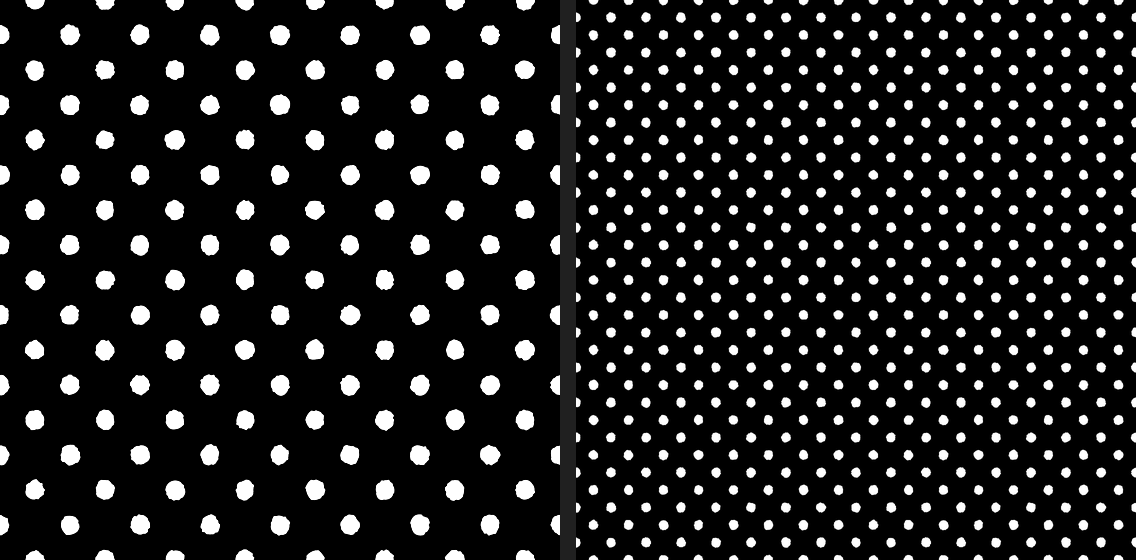
Left: one tile. Right: repeated 2 by 2.
Give the GLSL for this pattern, as a Shadertoy shader.

```glsl
const float REPEATS = 8.0;
const float DOT_RADIUS = 0.138;
const float TAU = 6.2831853;
const vec3 GROUND = vec3(0.0);
const vec3 INK = vec3(1.0);

float hash(vec3 p) {
    p = fract(p * 0.1031);
    p += dot(p, p.zyx + 31.32);
    return fract((p.x + p.y) * p.z);
}

// Value noise around a circle, closed after a whole number of lobes
float ringNoise(float turn, float lobes, vec2 seed) {
    float t = fract(turn) * lobes;
    float i = floor(t);
    float a = hash(vec3(seed, mod(i, lobes) + lobes));
    float b = hash(vec3(seed, mod(i + 1.0, lobes) + lobes));
    return mix(a, b, smoothstep(0.0, 1.0, t - i)) - 0.5;
}

// Signed distance to a slightly uneven dot
float raggedDot(vec2 p, float radius, vec2 seed) {
    float turn = atan(p.y, p.x + 1e-6) / TAU;
    float stretch = 1.025 + 0.05 * (hash(vec3(seed, 3.0)) - 0.5);
    float size = radius * (1.0 + 0.04 * (hash(vec3(seed, 5.0)) - 0.5));
    float wobble = 0.014 * ringNoise(turn, 9.0, seed)
                 + 0.020 * ringNoise(turn, 26.0, seed);
    return length(p * vec2(stretch, 1.0 / stretch)) - size - wobble;
}

// One square lattice of dots, with seeds that wrap at the canvas edge
float dotLattice(vec2 p, vec2 offset, float repeats) {
    vec2 cell = floor(p - offset + 0.5);
    vec2 local = p - offset - cell;
    vec2 seed = mod(cell, repeats) + offset + 1.0;
    return raggedDot(local, DOT_RADIUS, seed);
}

void mainImage(out vec4 fragColor, in vec2 fragCoord) {
    vec2 p = fragCoord / iResolution.xy * REPEATS;
    float pixel = REPEATS / min(iResolution.x, iResolution.y);

    // Two staggered lattices
    float d = min(dotLattice(p, vec2(0.5, 0.0), REPEATS),
                  dotLattice(p, vec2(0.0, 0.5), REPEATS));

    float coverage = 1.0 - smoothstep(-0.5 * pixel, 0.5 * pixel, d);
    fragColor = vec4(mix(GROUND, INK, coverage), 1.0);
}
```
